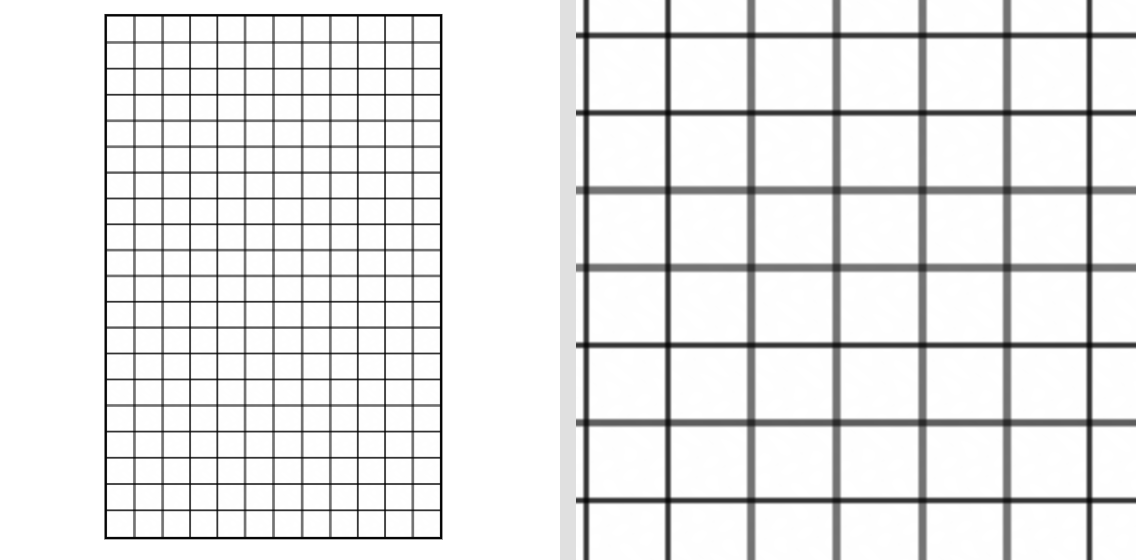
Left, the full canvas; right, a detail of the centre.
Give the GLSL for this pattern, as a Shadertoy shader.

```glsl
// Ruled grid of 12 by 20 cells in a black frame, with slightly uneven grey lines on white.

// Ink of one line at distance d; blurred lines are wider and paler.
float lineInk(float d, float blurred, float soft) {
    float halfWidth = mix(0.0016, 0.0024, blurred);
    float darkness = mix(0.80, 0.55, blurred);
    return darkness * (1.0 - smoothstep(halfWidth - soft, halfWidth + soft, abs(d)));
}

void mainImage(out vec4 fragColor, in vec2 fragCoord) {
    vec2 p = (fragCoord - 0.5 * iResolution.xy) / iResolution.y + 0.5;
    float soft = max(0.0012, 0.7 / iResolution.y);

    // Frame, measured as the signed distance to its centre line
    vec2 frameHalf = vec2(0.2995, 0.4668);
    vec2 fromCentre = p - vec2(0.4883, 0.5059);
    vec2 outside = abs(fromCentre) - frameHalf;
    float frameDist = max(outside.x, outside.y);
    float inside = 1.0 - smoothstep(-soft, soft, frameDist);

    // Cell coordinates run right and down from the top left corner
    vec2 corner = vec2(fromCentre.x + frameHalf.x, frameHalf.y - fromCentre.y);
    vec2 pitch = 2.0 * frameHalf / vec2(12.0, 20.0);
    float paper = 1.0;

    // Vertical lines with a small periodic drift
    for (int i = 1; i < 12; i++) {
        float n = float(i);
        float phase = n * 1.0472;
        float drift = 0.0005 + 0.0013 * sin(phase - 0.3);
        float blurred = smoothstep(0.0, 0.2, sin(phase) - sin(2.0 * phase) + cos(phase));
        paper *= 1.0 - inside * lineInk(corner.x - n * pitch.x - drift, blurred, soft);
    }

    // Horizontal lines with a slow drift down the sheet
    for (int i = 1; i < 20; i++) {
        float n = float(i);
        float drift = 0.0027 * cos((n - 2.0) * 0.224) - 0.0008;
        float blurred = smoothstep(0.0, 0.2, cos(n * 1.2566) - cos(n * 2.3248));
        paper *= 1.0 - inside * lineInk(corner.y - n * pitch.y - drift, blurred, soft);
    }

    // Faint mottling inside the cells
    float mottle = sin(p.x * 310.0 + 2.0 * sin(p.y * 170.0)) * sin(p.y * 270.0 + p.x * 90.0);
    paper *= 1.0 - 0.006 * inside * (0.5 + 0.5 * mottle);

    // Near-black border
    float border = 1.0 - smoothstep(0.0022 - soft, 0.0022 + soft, abs(frameDist));
    fragColor = vec4(vec3(mix(paper, 0.02, border)), 1.0);
}
```
